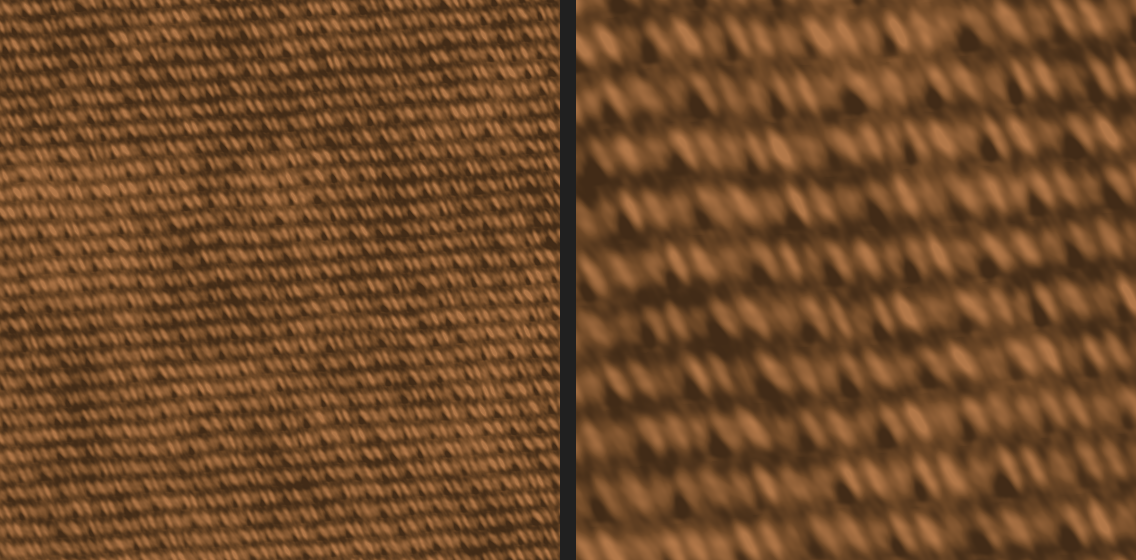
Left: the whole. Right: its middle third, enlarged.
A three.js fragment shader for this texture:

```glsl
varying vec2 vUv;

const float ROWS = 30.0;
const float COLUMNS = 21.0;
const float STRANDS = 3.0;        // slanted strands in each cell
const float ROW_SLOPE = 0.06;     // rise of a row across the canvas
const float ROW_SHIFT = 0.55;     // sideways step between rows, in cells
const float STRAND_LEAN = 0.36;   // slant over one row, in cells
const float BAND_HALF = 0.27;     // half height of a raised row
const float BAND_SOFT = 0.20;
const float HOLE_DEPTH = 0.42;
const float YARN_WEAR = 0.24;
const float FIBRE_WEAR = 0.13;
const float BROAD_SHADE = 0.22;
const float CORNER_SHADE = 0.10;
const vec3 SHADOW_BROWN = vec3(0.26, 0.17, 0.09);
const vec3 MID_BROWN = vec3(0.45, 0.295, 0.158);
const vec3 LIGHT_TAN = vec3(0.70, 0.47, 0.285);
const float TAU = 6.28319;

float hash(vec2 p) {
  return fract(sin(dot(p, vec2(127.1, 311.7))) * 43758.5);
}

vec2 gradient(vec2 cell) {
  float angle = TAU * hash(cell);
  return vec2(cos(angle), sin(angle));
}

float gradientNoise(vec2 p) {
  vec2 i = floor(p);
  vec2 f = p - i;
  vec2 w = f * f * f * (f * (f * 6.0 - 15.0) + 10.0);
  vec2 e = vec2(1.0, 0.0);
  float bottom = mix(dot(gradient(i), f),
                     dot(gradient(i + e.xy), f - e.xy), w.x);
  float top = mix(dot(gradient(i + e.yx), f - e.yx),
                  dot(gradient(i + e.xx), f - e.xx), w.x);
  return mix(bottom, top, w.y);
}

float blob(vec2 offset, vec2 radius) {
  vec2 q = offset / radius;
  return exp(-dot(q, q));
}

// Height of the cloth, 0 in the holes to 1 on the strand crests
float weave(vec2 p, float sharpness) {
  float v = (p.y - ROW_SLOPE * p.x) * ROWS + 0.2 * gradientNoise(p * 9.0);
  float row = floor(v);
  float y = v - row - 0.5;

  float u = p.x * COLUMNS + ROW_SHIFT * row + 0.25 * hash(vec2(row, 3.0));
  u += 0.24 * gradientNoise(vec2(u * 0.9, row * 5.3));
  float upright = u + 0.12 * y;
  u += STRAND_LEAN * y;
  float cell = floor(u);
  float x = u - cell;

  // Slanted strands; the last one in each cell lies lower and flatter
  float ridge = 0.5 + 0.5 * cos(TAU * (u * STRANDS - 0.5));
  float flatPart = smoothstep(0.56, 0.72, x) * (1.0 - smoothstep(0.88, 1.0, x));
  float strandTone = 0.65 + 0.7 * hash(vec2(floor(u * STRANDS), row));
  float strand = ridge * mix(1.0, 0.5, flatPart) * strandTone;
  float crest = mix(0.03, -0.05, flatPart);
  float edge = BAND_HALF + 0.08 * (ridge - 0.5);
  float band = 1.0 - smoothstep(edge - BAND_SOFT, edge + BAND_SOFT, abs(y - crest));

  // Thin crossing threads in the furrow between rows
  float furrow = (1.0 - band) * (0.5 + 0.5 * cos(TAU * p.x * COLUMNS * STRANDS));

  // Upright dark hole below each cell joint
  float joint = upright - floor(upright + 0.5);
  float hole = blob(vec2(joint, y + 0.2), vec2(0.16, 0.27));
  hole *= smoothstep(-0.5, -0.36, y);
  hole *= 0.65 + 0.7 * hash(vec2(row, floor(upright + 0.5)));

  float relief = 0.47 + sharpness * 0.46 * (strand - 0.34);
  return 0.17 + band * relief + 0.10 * furrow - sharpness * HOLE_DEPTH * hole;
}

void main() {
  // Focus falls off towards the lower left
  float sharpness = mix(0.72, 1.1, smoothstep(0.1, 1.5, vUv.x + vUv.y));
  float tone = weave(vUv, sharpness);

  // Uneven yarn and fine fibres
  float yarn = gradientNoise(vUv * vec2(34.0, 42.0));
  float fibre = gradientNoise(vec2(vUv.x * 190.0 + vUv.y * 95.0, vUv.y * 110.0));
  tone += YARN_WEAR * yarn + FIBRE_WEAR * sharpness * fibre;

  // Broad patches, darker towards the upper right
  float patches = gradientNoise(vUv * 4.0 + 7.0) + 0.8 * gradientNoise(vUv * 11.0 + 2.0);
  tone += BROAD_SHADE * patches + CORNER_SHADE * (0.5 - 0.5 * (vUv.x + vUv.y));
  tone = clamp(tone + 0.01, 0.0, 1.0);

  vec3 color = mix(SHADOW_BROWN, MID_BROWN, smoothstep(0.0, 0.5, tone));
  color = mix(color, LIGHT_TAN, clamp((tone - 0.42) / 0.58, 0.0, 1.0));
  gl_FragColor = vec4(color, 1.0);
}
```
